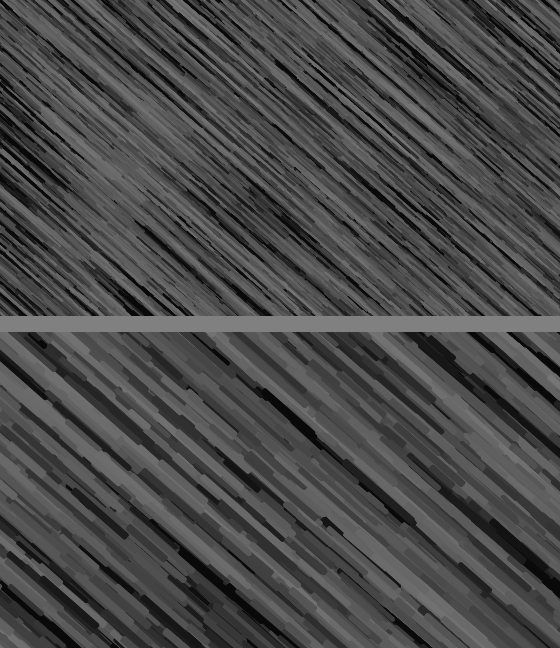
Top, the full canvas; bottom, a detail of the centre.
Reproduce this background procedurally as a WebGL 1 fragment shader.

```glsl
precision highp float;
// Dense grey brush strokes running diagonally, thin dark gaps between lighter fibres.

uniform vec2 u_resolution;

// Lengths are in canvas heights.
const float STROKE_ANGLE = -0.72;            // radians, falling to the right
const float ANGLE_SPREAD = 0.05;             // tilt between layers
const float ROW_PITCH = 0.0092;              // room across for one stroke
const float CELL_LENGTH = 0.115;             // room along for one stroke
const float CORNER_RADIUS = 0.0024;
const vec2 BROAD_FREQUENCY = vec2(1.2, 68.0);
const vec2 FINE_FREQUENCY = vec2(2.2, 125.0);
const float CLOUD_FREQUENCY = 2.6;
const float BROAD_WEIGHT = 3.2;
const float FINE_WEIGHT = 3.0;
const float CLOUD_WEIGHT = 0.8;
const float GRAIN_WEIGHT = 0.8;
const float VIGNETTE = 0.4;
const float BRIGHTEST = 0.49;
const float DARKEST = 0.035;
const float SHADOW_DEPTH = 0.18;
const float SHADOW_SKEW = 0.6;
const int LAYERS = 8;

float hash(vec2 p) {
  vec3 q = fract(p.xyx * vec3(0.1031, 0.1030, 0.0973));
  q += dot(q, q.yzx + 33.33);
  return fract((q.x + q.y) * q.z);
}

vec2 gradient(vec2 corner) {
  float angle = 6.2832 * hash(corner);
  return vec2(cos(angle), sin(angle));
}

float gradientNoise(vec2 p) {
  vec2 i = floor(p);
  vec2 f = p - i;
  vec2 u = f * f * f * (f * (f * 6.0 - 15.0) + 10.0);
  vec2 e = vec2(1.0, 0.0);
  float a = dot(gradient(i), f);
  float b = dot(gradient(i + e), f - e);
  float c = dot(gradient(i + e.yx), f - e.yx);
  float d = dot(gradient(i + e.xx), f - e.xx);
  return mix(mix(a, b, u.x), mix(c, d, u.x), u.y);
}

mat2 rotation(float angle) {
  float c = cos(angle);
  float s = sin(angle);
  return mat2(c, s, -s, c);
}

// Grey at a point given as (along, across) the strokes.
float fibreTone(vec2 p, float grain) {
  float level = BROAD_WEIGHT * gradientNoise(p * BROAD_FREQUENCY + 17.3);
  level += FINE_WEIGHT * gradientNoise(p * FINE_FREQUENCY + 61.7);
  level += CLOUD_WEIGHT * gradientNoise(p * CLOUD_FREQUENCY + 5.4);
  level += GRAIN_WEIGHT * (grain - 0.5);
  level -= VIGNETTE * (dot(p, p) - 0.32);
  return max(DARKEST, BRIGHTEST - SHADOW_DEPTH * exp(-SHADOW_SKEW * level));
}

float roundedBox(vec2 p, vec2 halfSize) {
  float radius = min(CORNER_RADIUS, halfSize.y);
  vec2 q = abs(p) - halfSize + radius;
  return length(max(q, 0.0)) + min(max(q.x, q.y), 0.0) - radius;
}

// Paints one scattered layer of flat strokes over the grey below.
float paintLayer(float grey, vec2 p, float layer, float pixel) {
  mat2 tilt = rotation(ANGLE_SPREAD * (hash(vec2(layer, 7.0)) - 0.5));
  vec2 offset = layer * vec2(0.37, 0.0071);
  vec2 q = tilt * p + offset;
  float row = floor(q.y / ROW_PITCH);
  float shift = CELL_LENGTH * hash(vec2(row, layer + 40.0));
  float cell = floor((q.x + shift) / CELL_LENGTH);
  vec2 id = vec2(cell + layer * 53.0, row + layer * 131.0);

  // Random size, placed so that the stroke stays inside its cell.
  vec2 room = 0.5 * vec2(CELL_LENGTH, ROW_PITCH);
  vec2 size = vec2(hash(id + 3.1), hash(id + 11.7));
  vec2 halfSize = room * mix(vec2(0.2, 0.5), vec2(0.98, 0.92), size);
  vec2 jitter = 2.0 * vec2(hash(id + 23.9), hash(id + 37.3)) - 1.0;
  vec2 centre = (vec2(cell, row) + 0.5) * vec2(CELL_LENGTH, ROW_PITCH);
  centre += jitter * (room - halfSize) - vec2(shift, 0.0);

  float edge = roundedBox(q - centre, halfSize);
  float cover = 1.0 - smoothstep(-0.5 * pixel, 0.5 * pixel, edge);
  vec2 source = (centre - offset) * tilt;
  return mix(grey, fibreTone(source, hash(id + 51.1)), cover);
}

void main() {
  float pixel = 1.0 / u_resolution.y;
  vec2 canvas = (gl_FragCoord.xy - 0.5 * u_resolution) * pixel;
  vec2 p = canvas * rotation(STROKE_ANGLE);

  float grey = fibreTone(p, 0.5);
  for (int i = 0; i < LAYERS; i++) {
    grey = paintLayer(grey, p, float(i) + 1.0, pixel);
  }
  gl_FragColor = vec4(vec3(grey), 1.0);
}
```
